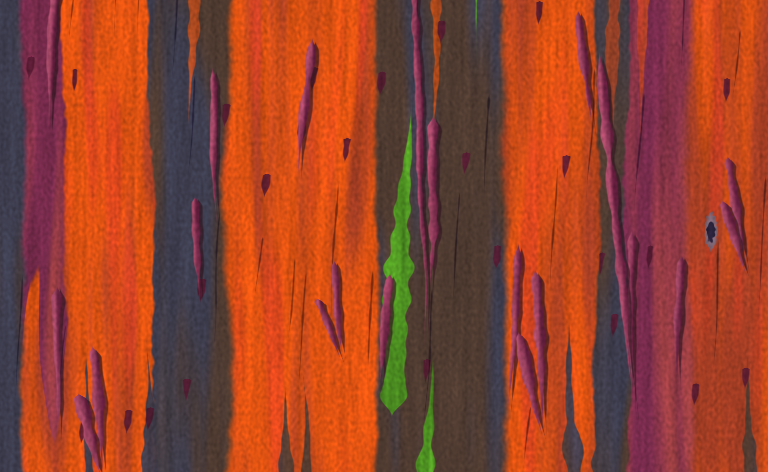
Give the GLSL for this texture, as a Shadertoy shader.

```glsl
float hash(float n) {
    return fract(sin(n * 12.9898) * 4375.85);
}

vec2 gradient(vec2 cell) {
    vec3 q = fract(cell.xyx * vec3(0.1031, 0.1030, 0.0973));
    q += dot(q, q.yzx + 33.33);
    return fract((q.xx + q.yz) * q.zy) * 2.0 - 1.0;
}

float gradientNoise(vec2 p) {
    vec2 i = floor(p), f = fract(p), u = f * f * (3.0 - 2.0 * f);
    vec2 e = vec2(0.0, 1.0);
    return mix(mix(dot(gradient(i), f), dot(gradient(i + e.yx), f - e.yx), u.x),
               mix(dot(gradient(i + e), f - e), dot(gradient(i + 1.0), f - 1.0), u.x), u.y);
}

// Tapered strip from root to tip: x = coverage, y = position across its width
vec2 sliver(vec2 p, float x, float root, float tip, float halfWidth, float lean, float seed) {
    float t = (p.y - tip) / (root - tip);
    float bend = 0.012 * gradientNoise(vec2(seed * 5.3, p.y * 5.0));
    float rough = 1.0 + 0.8 * gradientNoise(vec2(seed * 3.7, p.y * 26.0));
    float across = p.x - x - lean * t - bend;
    float reach = halfWidth * rough * smoothstep(0.0, 0.6, t) * smoothstep(1.0, 0.92, t);
    float inside = smoothstep(0.002, -0.002, abs(across) - reach + 0.002);
    return vec2(inside, across / halfWidth);
}

// Rolled strip of plum bark with a soft shadow beside it
vec3 addPeel(vec3 col, vec2 p, float x, float root, float tip, float w, float lean, float seed) {
    float shadow = sliver(p - vec2(0.007, -0.006), x, root, tip, w, lean, seed).x;
    vec2 peel = sliver(p, x, root, tip, w, lean, seed);
    vec3 tone = mix(vec3(0.66, 0.29, 0.41), vec3(0.37, 0.11, 0.23),
                    smoothstep(-0.6, 0.8, peel.y + 0.8 * gradientNoise(p * vec2(90.0, 9.0))));
    col = mix(col, vec3(0.20, 0.09, 0.13), 0.7 * shadow);
    return mix(col, tone, peel.x);
}

void mainImage(out vec4 fragColor, in vec2 fragCoord) {
    vec2 p = fragCoord / iResolution.y;
    p.x *= 1.631 * iResolution.y / iResolution.x;

    float patchy = gradientNoise(vec2(p.x * 13.0, p.y * 2.2) + 4.0);
    float fibre = gradientNoise(vec2(p.x * 65.0, p.y * 3.5));
    float streak = gradientNoise(vec2(p.x * 28.0 + patchy, p.y * 1.6 + 9.0));
    float grain = gradientNoise(p * vec2(150.0, 110.0));

    // Three families of bark colour
    float rusty = smoothstep(0.0, 0.7, patchy + 0.7 * streak + 0.4 * fibre
                             + 0.35 * smoothstep(0.9, 1.5, p.x) + 0.12);
    vec3 warm = mix(vec3(0.89, 0.33, 0.07), vec3(0.64, 0.24, 0.14), rusty);
    warm = mix(warm, vec3(0.86, 0.25, 0.14), 0.6 * smoothstep(0.05, 0.45, streak - patchy));
    float brownish = smoothstep(-0.25, 0.25, patchy + 0.5 * streak
                     + 0.5 * smoothstep(0.33, 0.50, p.x) - 0.22 - 0.3 * smoothstep(0.95, 1.1, p.x));
    vec3 dark = mix(vec3(0.24, 0.24, 0.31), vec3(0.31, 0.23, 0.19), brownish);
    vec3 plum = mix(vec3(0.47, 0.17, 0.30), vec3(0.62, 0.25, 0.26),
                    smoothstep(-0.2, 0.5, streak + 0.6 * smoothstep(1.3, 1.5, p.x) - 0.2));

    // Vertical bands with flaking edges; kinds: 0 dark, 1 warm, 2 plum
    float edges[9] = float[9](0.05, 0.135, 0.315, 0.485, 0.80, 1.08, 1.27, 1.335, 1.47);
    int kinds[9] = int[9](2, 1, 0, 1, 0, 1, 0, 2, 1);
    vec3 col = dark;
    for (int i = 0; i < 9; i++) {
        float id = float(i);
        float edge = edges[i] + 0.03 * gradientNoise(vec2(id * 7.3, p.y * 2.5))
                   + 0.011 * gradientNoise(vec2(id * 3.1, p.y * 13.0))
                   + 0.006 * gradientNoise(vec2(p.x * 40.0 + id, p.y * 45.0));
        float soft = mix(0.003, 0.012, hash(id + 2.0));
        vec3 tone = kinds[i] == 0 ? dark : kinds[i] == 1 ? warm : plum;
        if (i == 0) tone = mix(warm, plum, smoothstep(0.24, 0.28, p.y + 0.5 * streak));
        col = mix(col, tone, smoothstep(-soft, soft, p.x - edge));
    }

    // Dark tongues rising from below, warm ones hanging from above
    for (int i = 0; i < 8; i++) {
        float id = float(i), x = (id + hash(id + 5.0)) * 0.205;
        float w = mix(0.008, 0.024, hash(id + 11.0));
        float tall = mix(0.2, 0.46, hash(id + 21.0));
        col = mix(col, dark, 0.95 * sliver(p, x, -0.3, tall, w, 0.02, id).x);
        col = mix(col, warm, 0.7 * sliver(p, x + 0.09, 1.3, 1.0 - tall, w * 0.8, 0.02, id + 30.0).x);
    }

    // Fine cracks and small torn scales
    for (int i = 0; i < 26; i++) {
        float id = float(i), x = (id + hash(id + 41.0)) * 0.063;
        float y = hash(id * 1.7 + 3.0), tall = mix(0.1, 0.35, hash(id + 60.0));
        float crack = sliver(p, x, y + tall, y - 0.05, 0.0035, 0.02, id + 50.0).x;
        float scale = sliver(p, x + 0.03, 1.03 - y, 0.97 - y, 0.009, 0.006, id + 80.0).x;
        col = mix(col, col * vec3(0.45, 0.40, 0.60), 0.75 * crack);
        col = mix(col, vec3(0.33, 0.10, 0.19), 0.9 * scale);
    }

    // Fresh green wood
    float green = sliver(p, 0.875, 0.11, 0.83, 0.027, -0.045, 2.0).x;
    green = max(green, sliver(p, 0.925, -0.25, 0.30, 0.017, -0.04, 6.0).x);
    green = max(green, sliver(p, 1.015, 1.3, 0.84, 0.007, 0.0, 9.0).x);
    col = mix(col, vec3(0.30, 0.56, 0.13) * (1.0 + 0.25 * fibre), green);

    // Curled peels, some of them forked
    for (int i = 0; i < 15; i++) {
        float id = float(i), x = (id + hash(id + 7.0)) * 0.109;
        float tip = mix(-0.15, 0.75, hash(id * 2.3 + 1.0));
        float root = tip + mix(0.2, 0.5, hash(id + 17.0));
        float w = mix(0.007, 0.014, hash(id + 27.0));
        float lean = 0.09 * (hash(id + 37.0) - 0.5);
        col = addPeel(col, p, x, root, tip, w, lean, id);
        if (i % 4 == 2)
            col = addPeel(col, p, x, mix(tip, root, 0.65), tip, w * 1.2, -0.06, id + 0.4);
    }
    col = addPeel(col, p, 0.915, 1.3, 0.08, 0.009, -0.05, 71.0);
    col = addPeel(col, p, 1.36, 0.9, 0.02, 0.012, -0.09, 75.0);

    // Knot with a pale rim
    float knot = length((p - vec2(1.51, 0.51)) / vec2(0.013, 0.036)) + 0.4 * grain;
    col = mix(col, vec3(0.50, 0.40, 0.46), smoothstep(1.15, 0.9, knot));
    col = mix(col, vec3(0.17, 0.14, 0.24), smoothstep(0.75, 0.5, knot));

    // Fibre relief and surface grain
    col *= 1.0 + 0.20 * fibre + 0.22 * grain + 0.12 * gradientNoise(p * vec2(130.0, 14.0));
    fragColor = vec4(clamp(col, 0.0, 1.0), 1.0);
}
```
